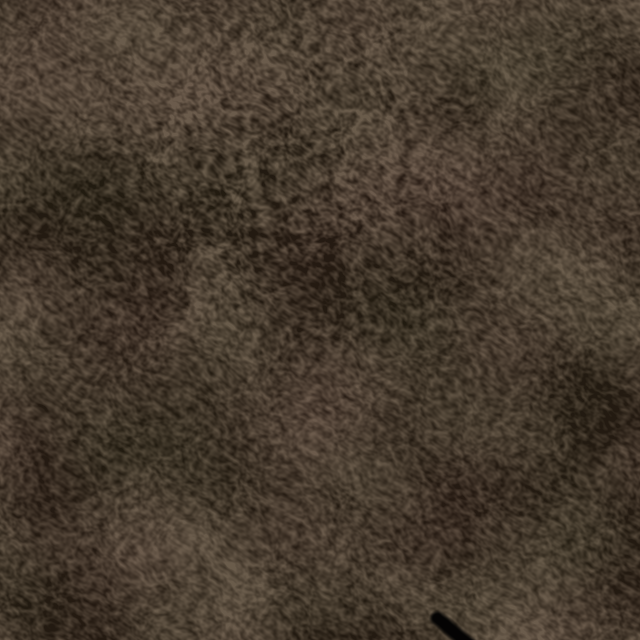
A three.js fragment shader for this texture:

```glsl
// Weathered dark brown ground: cloudy stains and one-sided brushed patches
// under a fine slanted grain. Layers of gradient noise are summed into one
// tone, which then moves the colour along a brown ramp.

varying vec2 vUv;

const vec3  MID_BROWN    = vec3(0.278, 0.231, 0.182);
const vec3  TONE_STEP    = vec3(0.061, 0.056, 0.050); // colour change per unit tone
const vec3  HUE_DRIFT    = vec3(0.016, -0.006, 0.008);
const vec3  MARK_COLOUR  = vec3(0.015, 0.013, 0.012);
const float TONE_LIMIT   = 2.3;
const float BASE_TONE    = 0.22;  // offsets the darkening of the patches
const float SLANT        = -0.6;  // direction of grain and brushing, radians
const float STAIN_SCALE  = 3.6;
const float STAIN_DEPTH  = 4.2;
const vec2  GRAIN_SCALE  = vec2(58.0, 88.0); // along and across the slant
const float GRAIN_DEPTH  = 2.4;
const float CLUMP_SCALE  = 42.0;
const float CLUMP_DEPTH  = 2.2;
const vec2  CLUMP_CENTRE = vec2(0.42, 0.73);
const int   PATCH_COUNT  = 15;
const float PATCH_DEPTH  = 0.85;
const float EDGE_SOFT    = 0.018;
const vec2  MARK_START   = vec2(0.685, 0.033);
const vec2  MARK_END     = vec2(0.750, -0.020);
const float MARK_RADIUS  = 0.010;

float hash(vec2 p) {
  return fract(sin(dot(p, vec2(127.1, 311.7))) * 43758.5453);
}

vec2 rotate(vec2 p, float angle) {
  float c = cos(angle), s = sin(angle);
  return vec2(c * p.x + s * p.y, c * p.y - s * p.x);
}

// Slope of a random unit gradient at a lattice corner
float corner(vec2 cell, vec2 offset) {
  float angle = 6.28318 * hash(cell);
  return dot(vec2(cos(angle), sin(angle)), offset);
}

float noise(vec2 p) {
  vec2 i = floor(p), f = fract(p);
  vec2 u = f * f * f * (f * (f * 6.0 - 15.0) + 10.0);
  vec2 e = vec2(1.0, 0.0);
  float low  = mix(corner(i, f), corner(i + e, f - e), u.x);
  float high = mix(corner(i + e.yx, f - e.yx), corner(i + e.xx, f - e.xx), u.x);
  return mix(low, high, u.y);
}

float fbm(vec2 p) {
  float sum = 0.0, weight = 0.5;
  for (int i = 0; i < 4; i++) {
    sum += weight * noise(p);
    p = rotate(p, 0.7) * 2.05 + 17.3;
    weight *= 0.5;
  }
  return sum;
}

// Scattered strokes that darken slowly and stop at a crisp far edge
float brushedPatches(vec2 uv, vec2 warp) {
  float sum = 0.0;
  for (int i = 0; i < PATCH_COUNT; i++) {
    float id = float(i);
    vec2 centre = vec2(hash(vec2(id, 1.7)), hash(vec2(id, 5.3)));
    float angle = SLANT + 0.7 * (hash(vec2(id, 9.1)) - 0.5);
    vec2 halfSize = mix(vec2(0.08, 0.045), vec2(0.17, 0.11), hash(vec2(id, 3.9)));
    vec2 q = rotate(uv - centre, angle) + warp;
    float ramp = smoothstep(-halfSize.x, halfSize.x * 0.9, q.x);
    float stop = 1.0 - smoothstep(halfSize.x - EDGE_SOFT, halfSize.x + EDGE_SOFT, q.x);
    float band = 1.0 - smoothstep(halfSize.y * 0.6, halfSize.y * 1.2, abs(q.y));
    sum += ramp * stop * band;
  }
  return min(sum, 1.5);
}

float capsule(vec2 p, vec2 a, vec2 b, float radius) {
  vec2 along = b - a;
  float t = clamp(dot(p - a, along) / dot(along, along), 0.0, 1.0);
  return length(p - a - along * t) - radius;
}

void main() {
  vec2 uv = vUv;
  vec2 slanted = rotate(uv, SLANT);

  // Broad stains, slightly stretched along the slant
  vec2 warp = vec2(fbm(uv * 9.0 + 4.1), fbm(uv * 9.0 + 31.7)) * 0.07;
  float stains = fbm((slanted + warp) * vec2(0.85, 1.15) * STAIN_SCALE + 8.4);
  float patches = brushedPatches(uv, warp);

  // Fine slanted grain in two sizes, stronger in the mottled region
  vec2 grainPos = slanted * GRAIN_SCALE + warp * 20.0;
  float grain = noise(grainPos) + 0.8 * noise(grainPos * vec2(2.1, 1.9) + 53.0);
  float mottled = 1.0 - smoothstep(0.08, 0.42, length(uv - CLUMP_CENTRE + warp));
  float clumps = noise(uv * CLUMP_SCALE + 12.0) * mottled;

  float tone = BASE_TONE + 0.35 * (uv.y - 0.5);
  tone += STAIN_DEPTH * stains - PATCH_DEPTH * patches;
  tone += GRAIN_DEPTH * (1.0 + 0.3 * mottled) * grain + CLUMP_DEPTH * clumps;
  tone = clamp(tone, -TONE_LIMIT, TONE_LIMIT);

  // Brown ramp with a faint drift between olive and red
  vec3 colour = MID_BROWN + TONE_STEP * tone;
  colour += HUE_DRIFT * noise(uv * 5.0 + 70.0);

  // Short black mark at the lower rim
  float mark = capsule(uv + warp * 0.1, MARK_START, MARK_END, MARK_RADIUS);
  colour = mix(MARK_COLOUR, colour, smoothstep(-0.004, 0.005, mark));

  gl_FragColor = vec4(colour, 1.0);
}
```
